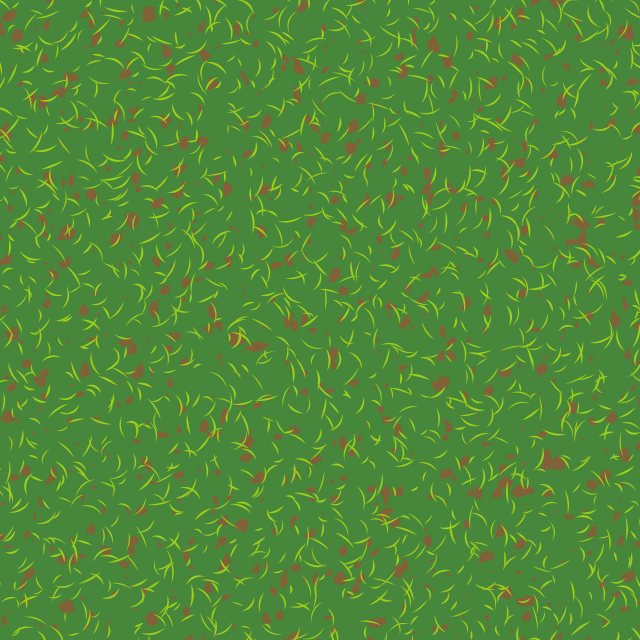
Give the GLSL for this texture, as a Shadertoy shader.

```glsl
// Green lawn with curved bright grass blades scattered over small patches of bare earth.

// Integer hash: three random values in 0..1 per cell and layer.
vec3 hash3(ivec2 cell, int layer) {
    uvec3 v = uvec3(ivec3(cell, layer)) * 1664525u + 1013904223u;
    v.x += v.y * v.z; v.y += v.z * v.x; v.z += v.x * v.y;
    v ^= v >> 16u;
    v.x += v.y * v.z; v.y += v.z * v.x; v.z += v.x * v.y;
    return vec3(v >> 8u) / 16777216.0;
}

// Coordinates across (x) and along (y) an axis leaning right of vertical.
vec2 leanFrame(vec2 p, float lean) {
    float c = cos(lean), s = sin(lean);
    return vec2(c * p.x - s * p.y, s * p.x + c * p.y);
}

// Coverage of a crescent blade, thickest in the middle and pointed at both ends.
float bladeCoverage(vec2 p, vec3 shape, vec3 style, float pixel) {
    vec2 q = leanFrame(p, mix(-1.4, 1.4, shape.x));
    float halfLength = mix(0.007, 0.0205, shape.y);
    float t = q.y / halfLength;
    float side = style.x < 0.75 ? 1.0 : -1.0;
    float sag = side * mix(0.08, 0.4, shape.z);
    float x = q.x - sag * halfLength * (0.6 - t * t);
    x /= sqrt(1.0 + 4.0 * sag * sag * t * t);
    float halfWidth = mix(0.0009, 0.0017, style.y) * max(0.0, 1.0 - t * t);
    float overlap = min(halfWidth, x + 0.5 * pixel) - max(-halfWidth, x - 0.5 * pixel);
    return max(0.0, overlap) / pixel;
}

// Coverage of a bent, uneven five-sided patch of earth.
float patchCoverage(vec2 p, vec3 shape, ivec2 cell, int layer, float pixel) {
    float size = 0.002 + 0.008 * shape.x * shape.x;
    vec2 q = leanFrame(p, mix(-0.5, 1.6, shape.y)) / size;
    float stretch = mix(1.0, 1.45, shape.z);
    q *= vec2(stretch, 1.0 / stretch);
    q.x += (fract(shape.z * 7.0) - 0.5) * 0.7 * (q.y * q.y - 0.5);
    float d = -1e3;
    for (int k = 0; k < 5; k++) {
        vec3 rnd = hash3(cell, layer + 10 + k);
        float angle = 1.2566 * (float(k) + 0.5 * (rnd.x - 0.5));
        d = max(d, dot(q, vec2(cos(angle), sin(angle))) - mix(0.55, 1.4, rnd.y));
    }
    return clamp(0.5 - d * size / (pixel * 1.1), 0.0, 1.0);
}

// Strongest patch nearby, two per cell.
float earthLayer(vec2 uv, float pixel) {
    const float cells = 20.0;
    ivec2 home = ivec2(floor(uv * cells));
    float cover = 0.0;
    for (int j = -1; j <= 1; j++)
    for (int i = -1; i <= 1; i++)
    for (int n = 0; n < 2; n++) {
        ivec2 cell = home + ivec2(i, j);
        int layer = 100 + 40 * n;
        vec2 center = (vec2(cell) + hash3(cell, layer).xy) / cells;
        vec3 shape = hash3(cell, layer + 1);
        cover = max(cover, patchCoverage(uv - center, shape, cell, layer, pixel));
    }
    return cover;
}

// Strongest blade nearby, two per cell.
float grassLayer(vec2 uv, float pixel) {
    const float cells = 27.0;
    ivec2 home = ivec2(floor(uv * cells));
    float cover = 0.0;
    for (int j = -1; j <= 1; j++)
    for (int i = -1; i <= 1; i++)
    for (int n = 0; n < 2; n++) {
        ivec2 cell = home + ivec2(i, j);
        int layer = 300 + 10 * n;
        vec2 center = (vec2(cell) + hash3(cell, layer).xy) / cells;
        vec3 shape = hash3(cell, layer + 1);
        vec3 style = hash3(cell, layer + 2);
        cover = max(cover, bladeCoverage(uv - center, shape, style, pixel));
    }
    return cover;
}

void mainImage(out vec4 fragColor, in vec2 fragCoord) {
    float pixel = 1.0 / iResolution.y;
    vec2 uv = fragCoord * pixel;

    // Lawn, then earth, then blades on top.
    vec3 color = vec3(0.28, 0.53, 0.23);
    color = mix(color, vec3(0.50, 0.38, 0.22), earthLayer(uv, pixel));
    color = mix(color, vec3(0.62, 0.81, 0.10), grassLayer(uv, pixel));
    fragColor = vec4(color, 1.0);
}
```
